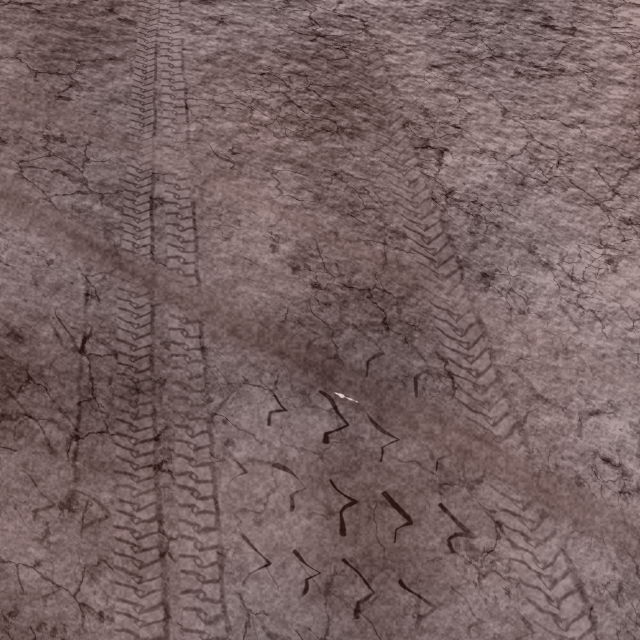
This texture is drawn by a Shadertoy shader. Its source:

```glsl
// Dry brown mud crossed by tyre tracks, smooth ruts and hooked lug prints, seen in perspective.

const vec3 SHADOW_SOIL = vec3(.20, .13, .12);
const vec3 PALE_SOIL = vec3(.63, .55, .55);
const vec3 RED_TINT = vec3(.022, -.004, -.010);
const vec3 CHIP_WHITE = vec3(.86, .80, .79);
const float HORIZON = 1.45;

float hash(vec2 p) {
  vec3 q = fract(vec3(p.xyx) * .1031);
  q += dot(q, q.yzx + 33.33);
  return fract((q.x + q.y) * q.z);
}

float noise(vec2 p) {
  vec2 i = floor(p), f = fract(p);
  f = f * f * (3. - 2. * f);
  return mix(mix(hash(i), hash(i + vec2(1, 0)), f.x),
             mix(hash(i + vec2(0, 1)), hash(i + 1.), f.x), f.y);
}

float layered(vec2 p) {
  float sum = 0., amp = .43;
  for (int i = 0; i < 5; i++) {
    sum += amp * noise(p);
    p = mat2(1.6, 1.2, -1.2, 1.6) * p + 7.3;
    amp *= .6;
  }
  return sum;
}

// Cellular noise: gap between the two nearest points, zero on cell borders.
float cellGap(vec2 p) {
  vec2 i = floor(p), near = vec2(8);
  for (int k = 0; k < 9; k++) {
    vec2 c = i + vec2(k % 3 - 1, k / 3 - 1);
    float d = length(c + vec2(hash(c), hash(c + 57.)) - p);
    near = d < near.x ? vec2(d, near.x) : vec2(near.x, min(near.y, d));
  }
  return near.y - near.x;
}

// One inside the limit, zero outside, with a soft edge.
float within(float limit, float soft, float x) {
  return 1. - smoothstep(limit - soft, limit + soft, x);
}

float segment(vec2 p, vec2 a, vec2 b) {
  vec2 pa = p - a, ba = b - a;
  return length(pa - ba * clamp(dot(pa, ba) / dot(ba, ba), 0., 1.));
}

// Foreshortened ground, sheared so that far clods lean down to the right.
vec2 ground(vec2 p) {
  return vec2(p.x, .4 * p.x - 1.2 * log(HORIZON - p.y));
}

float crust(vec2 p) {
  return layered(ground(p) * 34.);
}

// Tyre band: x = tread area, y = grooves, z = shadow beside the right rim.
vec3 track(vec2 p, float centre, float halfWidth, float rows, float chevron) {
  float u = (p.x - centre) / halfWidth + .2 * (noise(p * 45.) - .5);
  float row = rows * log(HORIZON - p.y) + chevron * abs(u) + .5 * step(0., u) + .3 * noise(p * 50.);
  float bars = within(.12, .09, abs(fract(row) - .5));
  float seam = within(.09, .07, abs(u - .2 * sin(row * 6.283)));
  float tread = within(1., .08, abs(u));
  return vec3(tread, tread * max(bars, .8 * seam), within(.14, .1, abs(u - 1.12)));
}

// Lattice of bent lug prints: x = dark lip, y = pale shoulder.
vec2 lugs(vec2 p) {
  mat2 basis = mat2(.085, -.023, .026, -.13);
  p += .024 * (vec2(noise(p * 24.), noise(p * 24. + 40.)) - .5);
  vec2 lattice = inverse(basis) * (p - vec2(.381, .438));
  vec2 q = basis * (fract(lattice) - .5), bend = vec2(.014, 0), hook = vec2(-.012, -.014);
  float d = segment(q, vec2(-.026, .042), bend);
  d = min(d, segment(q, bend, hook));
  d = min(d, segment(q, hook, vec2(-.014, -.034)));
  float lip = within(.005 * noise(p * 30. + 6.), .0018, d);
  float shoulder = within(.021, .01, length(q - vec2(-.016, .008)));
  return vec2(lip, shoulder) * (.65 + .35 * hash(floor(lattice) + 20.));
}

// Smooth dragged rut around a given height.
float rut(vec2 p, float height, float halfWidth) {
  return within(halfWidth, .025, abs(p.y - height + .03 * (layered(p * 14.) - .5)));
}

// Soft round patch, squeezed sideways or upright.
float patchAt(vec2 p, vec2 centre, vec2 squeeze, float radius) {
  return within(radius, radius, length((p - centre) * squeeze));
}

void mainImage(out vec4 fragColor, in vec2 fragCoord) {
  vec2 p = fragCoord / iResolution.xy, g = ground(p);
  float d = 1. - p.y;

  // Broad light and dark regions
  float far = smoothstep(.55, 1.35, p.x + .7 * p.y);
  float tone = .58 + .75 * (layered(p * 5. + 3.) - .5) + .2 * far;
  tone -= .24 * patchAt(p, vec2(.51, .81), vec2(1, .7), .09);
  tone -= .30 * patchAt(p, vec2(.13, .95), vec2(.6, 1), .05);
  tone -= .13 * patchAt(p, vec2(.60, .47), vec2(.8, 1), .12);

  // Ruts and tyre bands
  float darkRut = rut(p, .69 - .53 * p.x, .024 + .015 * p.x);
  float paleRut = rut(p, .86 - .42 * p.x - .05 * p.x * p.x, .022);
  float smoothed = max(darkRut, .7 * paleRut);
  vec3 tyre = track(p, .234 - .085 * d + .072 * d * d, .013 + .025 * d, 58., .5);
  tyre = max(tyre, track(p, .264 + .04 * d + .016 * d * d, .015 + .017 * d, 48., .12));
  tyre = max(tyre, track(p, .537 + .35 * d, .022 + .022 * d, 44., 1.) * smoothstep(.04, .14, d));
  tyre *= (.6 + .4 * smoothstep(.25, .6, noise(p * 13.))) * (1. - .85 * smoothed);

  // Side-lit crust and fine grain
  float deep = within(.19, .04, length((p - vec2(.555, .23)) * vec2(1, .85)));
  float rough = (1. - .75 * smoothed) * (1. - .75 * tyre.x) * (1. - .4 * deep);
  float relief = crust(p) - crust(p + vec2(-.0015, .0035));
  tone += (1.1 + .7 * far) * relief * rough;
  tone += .24 * (noise(p * 250.) - .5) + .18 * (noise(p * 120. + 9.) - .5);

  // Broken cracks and ragged dark pits between clods
  vec2 bent = g + .06 * vec2(layered(g * 17.), layered(g * 17. + 30.));
  float cracks = .36 * within(.05, .04, cellGap(bent * 13.)) * smoothstep(.5, .7, noise(p * 20.));
  cracks += (.16 + .2 * far) * within(.08, .07, cellGap(bent * 30.)) * smoothstep(.5, .75, noise(p * 25. + 5.));
  float pits = smoothstep(.61, .7, layered(g * 42. + 70.)) * smoothstep(.35, .65, noise(p * 11. + 8.));
  tone -= rough * (cracks + .3 * pits);

  // Pressed tread and drag streaks
  tone += .11 * tyre.x - .4 * tyre.y - .42 * tyre.z * noise(p * 30.);
  float streak = noise(vec2(p.x * 7., (p.y + .5 * p.x) * 130.)) - .5;
  tone += .14 * smoothed * streak - .12 * darkRut + .03 * paleRut;

  // Lug prints, deepest at lower centre
  float depth = max(deep, .32 * smoothstep(.3, .5, d));
  vec2 lug = lugs(p) * depth * (1. - .8 * smoothed) * (1. - tyre.x);
  tone += .1 * lug.y - .75 * lug.x;

  // Old wheel edge at left
  float edgeX = .167 - .07 * d + .012 * (layered(p * 25.) - .5);
  float edge = within(.003, .003, abs(p.x - edgeX)) * within(.18, .03, abs(d - .6));
  tone -= .6 * edge * noise(p * 28. + 2.);

  // Soil colour and a pale chip
  vec3 soil = mix(SHADOW_SOIL, PALE_SOIL, clamp(tone, -.1, 1.12));
  soil += RED_TINT * (noise(p * 5. + 11.) - .4 + .5 * smoothed);
  vec2 c = p - vec2(.541, .379);
  float chip = within(.004, .0015, abs(c.y + .4 * c.x) + .005 * noise(p * 150.)) * within(.018, .003, abs(c.x));
  fragColor = vec4(mix(soil, CHIP_WHITE, chip), 1);
}
```
